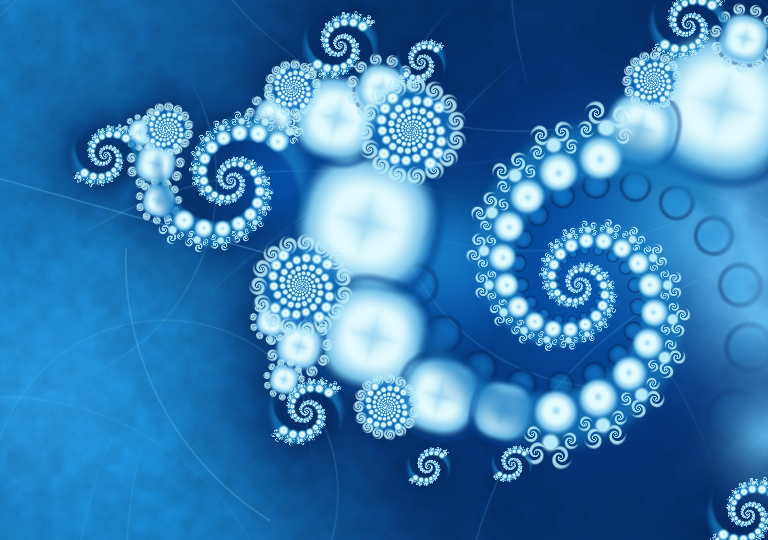
A WebGL 2 fragment shader for this background:

```glsl
#version 300 es
precision highp float;
// Frosty blue fractal: beaded spirals, rosettes and pale blobs over a scratched backdrop.
uniform vec2 u_resolution;
out vec4 fragColor;

const float PI = 3.14159265;
const vec3 NAVY = vec3(.015, .16, .38), ROYAL = vec3(.02, .33, .7), AZURE = vec3(.09, .51, .79);
const vec3 SKY = vec3(.38, .72, .9), ICE = vec3(.71, .92, .98), FROST = vec3(.88, .98, 1);

// Centre and size; ten spirals, then six rosettes
const vec3 SPIRALS[16] = vec3[16](
  vec3(1.071, .472, .132), vec3(.428, .665, .05), vec3(.567, .238, .024), vec3(.63, .916, .024),
  vec3(.195, .712, .022), vec3(.794, .136, .014), vec3(.948, .141, .013), vec3(1.275, .954, .025),
  vec3(1.385, .048, .026), vec3(.78, .885, .016), vec3(.762, .758, .036), vec3(.558, .47, .034),
  vec3(.716, .247, .022), vec3(.542, .836, .019), vec3(.308, .76, .018), vec3(1.208, .85, .02));
const vec3 BLOBS[16] = vec3[16](
  vec3(.678, .587, .115), vec3(.691, .377, .09), vec3(.623, .781, .072), vec3(.814, .266, .066),
  vec3(.931, .238, .05), vec3(1.338, .805, .12), vec3(1.186, .762, .06), vec3(.706, .836, .042),
  vec3(.288, .697, .035), vec3(.294, .628, .028), vec3(.26, .755, .022), vec3(.554, .359, .04),
  vec3(.506, .781, .034), vec3(1.379, .929, .042), vec3(.526, .297, .025), vec3(.502, .405, .026));

float hash(vec2 p) { return fract(sin(dot(p, vec2(127.1, 311.7))) * 43758.5); }

float noise(vec2 p) {
  vec2 i = floor(p), f = fract(p), e = vec2(1, 0);
  f = f * f * (3. - 2. * f);
  return mix(mix(hash(i), hash(i + e), f.x), mix(hash(i + e.yx), hash(i + 1.), f.x), f.y);
}

float fbm(vec2 p) {
  float sum = 0., amp = .5;
  for (int i = 0; i < 5; i++) { sum += amp * noise(p); p = p * 2.1 + 7.3; amp *= .5; }
  return sum;
}

float glow(vec2 p, float x, float y, float r) { p = (p - vec2(x, y)) / r; return exp(-dot(p, p)); }
float thread(float d, float px) { return smoothstep(.0012 + px, 0., abs(d)); }

// Log spiral: xy = place inside a bead cell (along, outward), z = radius of that bead
vec3 spiralCell(vec2 p, float pitch, float gap, float shift) {
  float lr = log(length(p) + 1e-4), a = atan(p.y, p.x), turn = round(a * 9. / PI) * PI / 9.;
  float w = lr + turn * pitch, y = w - round((w - shift) / gap) * gap;
  return vec3(a - turn, y, exp(lr - y));
}

// Small S-shaped scroll, about two units in radius
float curl(vec2 p, float soft) {
  vec3 c = spiralCell(p, 1. / 3., PI / 3., 0.);
  return smoothstep(.34 + soft, .14, abs(c.y + c.x / 3.)) * smoothstep(2.3, 1.7, length(p));
}

// Ring of scrolls around a disc
float fringe(vec2 q, float radius, float count, float px) {
  float sector = 2. * PI / count, a = mod(atan(q.y, q.x), sector) - sector * .5, unit = radius * .1;
  return curl((length(q) * vec2(cos(a), sin(a)) - vec2(radius, 0)) / unit, min(px / unit, .5));
}

vec3 backdrop(vec2 p, float px) {
  float body = 1.;
  for (int i = 0; i < 16; i++) {
    body = min(body, length(p - SPIRALS[i].xy) - 2.2 * SPIRALS[i].z);
    body = min(body, length(p - BLOBS[i].xy) - BLOBS[i].z);
  }
  float lit = 1. - smoothstep(.15, 1.02, p.x + .1 * p.y);
  lit *= 1. - .85 * exp(-17. * max(body, 0.));
  lit += .12 * smoothstep(0., .25, body);
  lit *= .74 + .42 * fbm(p * 5.) - .2 * smoothstep(.5, 1., p.y);
  vec3 col = mix(NAVY, AZURE, clamp(lit, 0., 1.)) + .06 * glow(p, .08, .26, .2);
  col *= .9 + .2 * fbm(p * 38.);
  // Lit blue interior and the pale mist on the right
  float inside = max(glow(p, 1.09, .5, .29), max(glow(p, .86, .48, .17), glow(p, .53, .67, .1)));
  col = mix(col, ROYAL, .85 * inside);
  col = mix(col, AZURE, .8 * max(glow(p, .82, .53, .1), glow(p, 1.24, .6, .15)));
  float mist = glow(p, 1.38, .57, .14) + .8 * glow(p, 1.41, .39, .11) + .8 * glow(p, 1.43, .18, .08);
  col = mix(col, SKY * 1.08, min(mist * (.5 + .7 * fbm(p * 9.)), .9));
  // Hair-thin arcs and scratches
  float lines = .7 * thread(length(p - vec2(.8, .517)) - .567, px) * step(p.x, .5) * step(p.y, .54);
  lines += .7 * thread(p.y - .669 + .28 * p.x, px) * step(p.x, .62);
  for (float i = 1.; i < 19.; i++) {
    vec2 c = vec2(hash(vec2(i, 1)) * 2.2 - .4, hash(vec2(i, 2)) * 2. - .5);
    float fade = smoothstep(.35, .7, noise(p * 3. + i * 9.));
    lines += .35 * fade * thread(length(p - c) - .25 - .7 * hash(vec2(i, 3)), px);
  }
  return mix(col, SKY, min(lines, 1.) * .5);
}

void main() {
  vec2 p = gl_FragCoord.xy / u_resolution.y;
  float px = 1. / u_resolution.y;
  vec3 col = backdrop(p, px);

  // Scalloped petals between the arms of the large spiral
  vec2 m = (p - SPIRALS[0].xy) / SPIRALS[0].z;
  float petal = length(spiralCell(m, 1. / 3., PI / 3., .13).xy + vec2(0, .235));
  float veil = smoothstep(3.3, 1.4, length(m));
  col = mix(col, AZURE * 1.1, .5 * veil * smoothstep(.15, .03, petal));
  col = mix(col, NAVY, .55 * veil * smoothstep(.03, 0., abs(petal - .125)));

  // Pale blobs with a faint cross and dark rim; scrolls ring the small ones
  for (int i = 0; i < 16; i++) {
    float size = BLOBS[i].z;
    vec2 q = mat2(.97, .24, -.24, .97) * (p - BLOBS[i].xy) / size, s = abs(q) + 1e-4;
    if (length(q) > 2.) continue;
    float d = pow(pow(s.x, 2.5) + pow(s.y, 2.5), .4);
    col = mix(col, ROYAL * .8, .5 * smoothstep(.14, 0., abs(d - 1.17)));
    col = mix(col, ICE, .9 * step(size, .045) * fringe(q, 1.3, 11., px / size));
    vec3 fill = mix(SKY, FROST, smoothstep(1.08, .5, d));
    fill = mix(fill, SKY, .5 * exp(-26. * s.x * s.y - 7. * dot(q, q)));
    col = mix(col, fill, smoothstep(1.16, .88, d));
  }

  // Spirals and rosettes: blue backing, curled fringe, then beads
  for (int i = 0; i < 16; i++) {
    float size = SPIRALS[i].z, limit = i == 0 ? 1.95 : 2.4;
    vec2 q = (p - SPIRALS[i].xy) / size;
    float r = length(q), soft = min(px / (size * r + 1e-4), .25);
    if (r > 3.8) continue;
    vec3 c;
    if (i > 9) {
      c = spiralCell(q, .25, PI / 8., 0.);
      limit = 2.;
      col = mix(col, mix(ROYAL, AZURE, .6), .8 * smoothstep(2.5, 2., r));
      col = mix(col, ICE, .9 * fringe(q, 2.35, 15., px / size));
    } else {
      c = spiralCell(q, 1. / 3., PI / 3., .13);
      float arm = c.y + c.x / 3., ends = smoothstep(limit * 1.3, limit, r);
      col = mix(col, AZURE * .95, .75 * ends * smoothstep(.3, .16, abs(arm - .08)));
      // Secondary beads crowned by pairs of scrolls
      float bud = smoothstep(.06 + soft, .035, length(c.xy - vec2(0, .225)));
      float scrolls = max(curl(vec2(abs(c.x) - .07, c.y - .305) / .032, soft * 4.),
                          curl(vec2(abs(c.x) - .125, c.y - .2) / .026, soft * 4.));
      col = mix(col, ICE, step(c.z, limit) * max(bud, scrolls * .9));
    }
    float d = length(c.xy);
    vec3 bead = mix(SKY, FROST, smoothstep(.17, .08, d) - .5 * smoothstep(.05, 0., d));
    col = mix(col, bead, step(c.z, limit) * smoothstep(.178 + soft, .14 - soft * .5, d));
  }
  fragColor = vec4(clamp(col, 0., 1.), 1);
}
```
